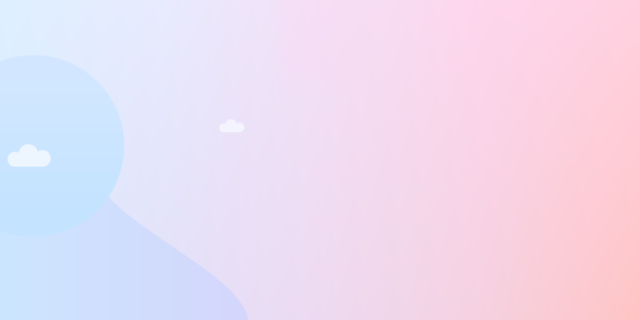
Reproduce this background procedurally as a Shadertoy shader.

```glsl
// Pastel sky with a pale blue disc, a curved hill and two small clouds.

// Antialiased coverage of a shape from its signed distance.
float coverage(float d) {
    float px = 1.0 / iResolution.y;
    return smoothstep(px, -px, d);
}

// Cloud of unit width, resting on y = 0.
float cloudDistance(vec2 p) {
    float left = length(p - vec2(-0.327, 0.173)) - 0.173;
    float right = length(p - vec2(0.308, 0.192)) - 0.192;
    float top = length(p - vec2(-0.02, 0.29)) - 0.23;
    vec2 q = abs(p - vec2(-0.01, 0.1)) - vec2(0.318, 0.1);
    float base = length(max(q, 0.0)) + min(max(q.x, q.y), 0.0);
    return min(min(left, right), min(top, base));
}

// Sky: horizontal colour stops along the top and bottom, blended by height.
vec3 skyColor(vec2 p) {
    vec3 top[5] = vec3[5](
        vec3(0.87, 0.94, 1.0), vec3(0.91, 0.92, 0.995), vec3(0.955, 0.88, 0.965),
        vec3(0.995, 0.84, 0.93), vec3(1.0, 0.82, 0.88));
    vec3 bottom[5] = vec3[5](
        vec3(0.85, 0.92, 1.0), vec3(0.885, 0.88, 0.975), vec3(0.93, 0.855, 0.945),
        vec3(0.96, 0.82, 0.88), vec3(1.0, 0.77, 0.77));
    float t = clamp(p.x * 2.0, 0.0, 3.999);
    int i = int(t);
    float f = t - float(i);
    vec3 sky = mix(mix(bottom[i], bottom[i + 1], f), mix(top[i], top[i + 1], f), p.y);

    // Faint rosy veil whose left edge fades in near the top.
    float veil = smoothstep(0.85, 0.89, p.x) * smoothstep(1.25, 0.9, p.x);
    return sky + vec3(0.01, -0.012, -0.003) * veil * smoothstep(0.65, 0.85, p.y);
}

// Hill: its right flank is a cubic in height.
float hillDistance(vec2 p) {
    float y = min(p.y, 0.45);
    float edge = 0.776 + y * (-0.152 + y * (-5.72 + y * 8.24));
    float slope = -0.152 + y * (-11.44 + y * 24.72);
    return max((p.x - edge) / sqrt(1.0 + slope * slope), p.y - 0.45);
}

void mainImage(out vec4 fragColor, in vec2 fragCoord) {
    vec2 p = fragCoord / iResolution.y;
    vec3 color = skyColor(p);

    // Hill, turning from blue to lavender along its width
    vec3 hillColor = mix(vec3(0.80, 0.90, 1.0), vec3(0.83, 0.84, 0.985), p.x / 0.75);
    color = mix(color, hillColor, coverage(hillDistance(p)));

    // Disc, deeper blue towards its base
    float disc = length(p - vec2(0.104, 0.544)) - 0.284;
    vec3 discColor = mix(vec3(0.765, 0.89, 1.0), vec3(0.825, 0.905, 1.0),
                         smoothstep(0.26, 0.83, p.y));
    color = mix(color, discColor, coverage(disc));

    // Clouds: xy is the base centre, z the width
    vec3 clouds[2] = vec3[2](vec3(0.091, 0.479, 0.135), vec3(0.724, 0.587, 0.078));
    for (int i = 0; i < 2; i++) {
        float d = cloudDistance((p - clouds[i].xy) / clouds[i].z) * clouds[i].z;
        color = mix(color, vec3(0.965, 0.975, 1.0), 0.8 * coverage(d));
    }

    fragColor = vec4(color, 1.0);
}
```
